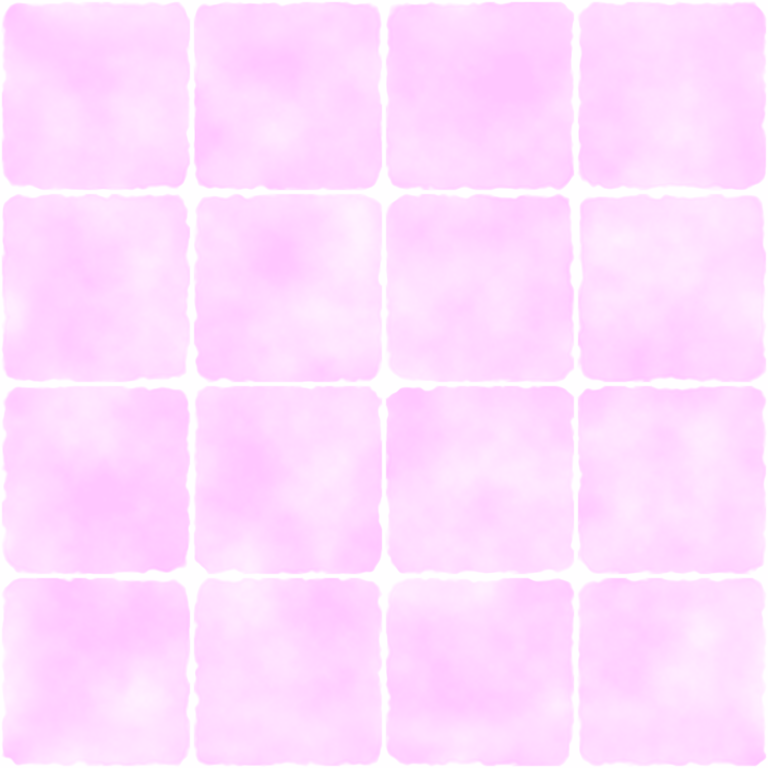
Reproduce this pattern procedurally as a WebGL 1 fragment shader.

```glsl
precision highp float;

uniform vec2 u_resolution;

float hash(vec2 p) {
  vec3 q = fract(vec3(p.xyx) * 0.1031);
  q += dot(q, q.yzx + 33.33);
  return fract((q.x + q.y) * q.z);
}

// Value noise that wraps after a whole number of lattice steps
float noise(vec2 p, float period) {
  vec2 i = floor(p);
  vec2 f = fract(p);
  f = f * f * (3.0 - 2.0 * f);
  vec2 a = floor(mod(i + 0.5, period));
  vec2 b = floor(mod(i + 1.5, period));
  return mix(mix(hash(a), hash(vec2(b.x, a.y)), f.x),
             mix(hash(vec2(a.x, b.y)), hash(b), f.x), f.y);
}

float fbm(vec2 p, float period) {
  float sum = 0.0;
  float amplitude = 0.5;
  for (int octave = 0; octave < 6; octave++) {
    sum += amplitude * noise(p, period);
    p *= 2.0;
    period *= 2.0;
    amplitude *= 0.58;
  }
  return sum / 1.145;
}

float roundedBox(vec2 p, float halfSize, float radius) {
  vec2 q = abs(p) - halfSize + radius;
  return length(max(q, 0.0)) + min(max(q.x, q.y), 0.0) - radius;
}

void main() {
  vec2 uv = gl_FragCoord.xy / u_resolution;
  vec2 grid = uv * 4.0;
  vec2 tile = floor(grid);
  vec2 local = fract(grid) - 0.5;

  // Ragged tile outline
  float wobble = (noise(uv * 16.0, 16.0) - 0.5) * 0.01
               + (noise(uv * 64.0 + 7.3, 64.0) - 0.5) * 0.028
               + (noise(uv * 128.0 + 3.1, 128.0) - 0.5) * 0.014;
  float d = roundedBox(local, 0.485, 0.095) + wobble;
  float blur = max(0.009, 3.0 / u_resolution.y);
  float grout = smoothstep(-blur, blur, d);

  // Keep the joint between neighbouring tiles open
  float edge = max(abs(local.x), abs(local.y));
  grout = max(grout, smoothstep(0.484, 0.495, edge));

  // Cloudy wash, different in each tile, joined up across the canvas border
  vec2 offset = 64.0 * vec2(hash(tile + 11.0), hash(tile + 47.0));
  float tileCloud = fbm(local * 2.5 + offset, 64.0);
  float wrapCloud = fbm(uv * 10.0, 10.0);
  vec2 inset = min(uv, 1.0 - uv);
  float border = 1.0 - smoothstep(0.01, 0.09, min(inset.x, inset.y));
  float cloud = mix(tileCloud, wrapCloud, border);
  float green = clamp(0.844 + (cloud - 0.5) * 0.28, 0.775, 0.94);

  // Pale bleed along the edge and a faint pigment rim
  green += 0.015 * smoothstep(-0.04, 0.0, d);
  float rim = smoothstep(-0.03, -0.016, d) * (1.0 - smoothstep(-0.016, -0.004, d));
  green -= 0.03 * rim * noise(uv * 16.0 + 5.7, 16.0);

  gl_FragColor = vec4(1.0, mix(green, 0.998, grout), 1.0, 1.0);
}
```
